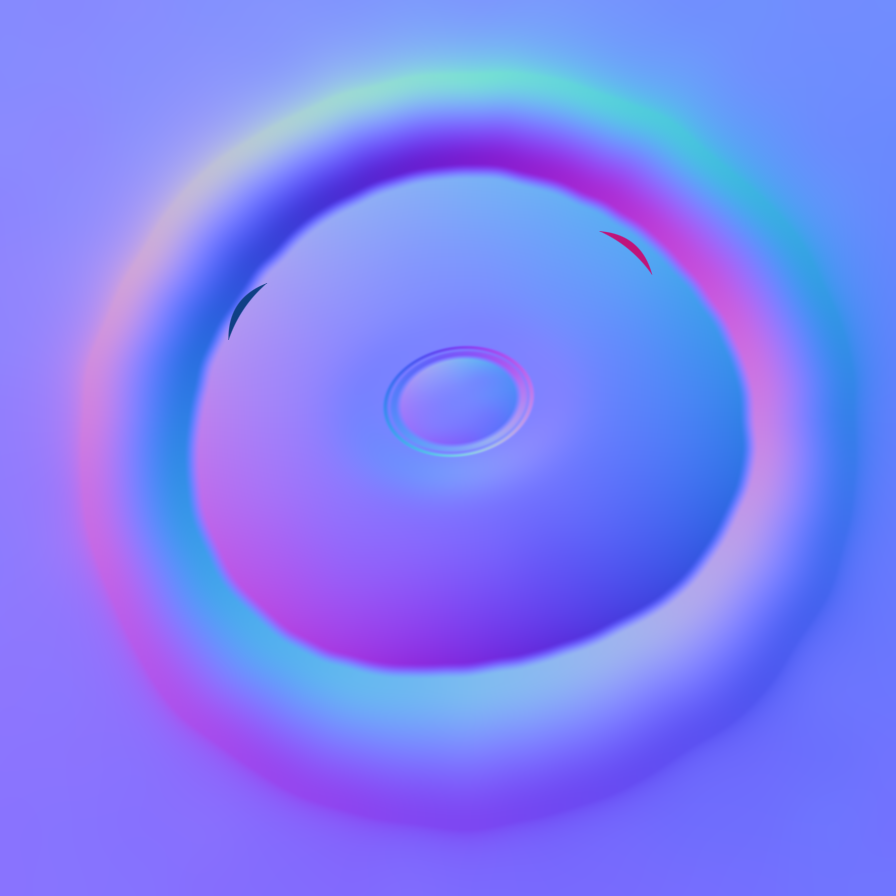
Write a three.js fragment shader that draws this texture map.

```glsl
varying vec2 vUv;

const vec2 CENTER = vec2(0.524, 0.530);
const vec2 EYE_CENTER = vec2(0.512, 0.552);
const vec2 EYE_AXES = vec2(0.083, 0.060);
const float EYE_TILT = 0.17;
const float LENS_EDGE = 0.81;
const float CREASE_SOFTNESS = 0.010;
const float RIM_WOBBLE = 0.010;
const float CREASE_WOBBLE = 0.004;
const float GRAIN = 0.035;
const vec3 LEFT_SLIT_COLOR = vec3(0.06, 0.25, 0.52);
const vec3 RIGHT_SLIT_COLOR = vec3(0.75, 0.08, 0.48);

float hash(vec2 p) {
  return fract(sin(dot(p, vec2(127.1, 311.7))) * 43758.55);
}

float noise(vec2 p) {
  vec2 i = floor(p);
  vec2 f = fract(p);
  f = f * f * (3.0 - 2.0 * f);
  return mix(mix(hash(i), hash(i + vec2(1.0, 0.0)), f.x),
             mix(hash(i + vec2(0.0, 1.0)), hash(i + 1.0), f.x), f.y);
}

float bell(float x, float width) {
  return exp(-x * x / (width * width));
}

// Uneven round outlines, as low harmonics of the angle
float creaseRadius(float a) {
  return 0.294 - 0.003 * cos(a) - 0.007 * sin(a) + 0.016 * cos(2.0 * a)
       + 0.007 * sin(2.0 * a) + 0.005 * cos(3.0 * a) - 0.008 * sin(3.0 * a);
}

float rimRadius(float a) {
  return 0.426 - 0.0015 * cos(a) - 0.0315 * sin(a) + 0.006 * cos(2.0 * a)
       + 0.004 * sin(2.0 * a) + 0.002 * cos(3.0 * a);
}

// Outward slope of the dome, the raised ring and the surrounding plane
float bodySlope(vec2 p) {
  float r = length(p);
  float a = atan(p.y, p.x);
  vec2 dir = p / max(r, 1e-4);
  float crease = creaseRadius(a) + CREASE_WOBBLE * (noise(dir * 9.0 + 20.0) - 0.5);
  float rim = rimRadius(a) + RIM_WOBBLE * (noise(dir * 7.0 + 40.0) - 0.5);

  float dome = (0.56 - 0.15 * dir.y + 0.04 * dir.x) * pow(r / crease, 1.7);
  float t = (r - crease) / (rim - crease);
  float innerTilt = 0.61 + 0.15 * dir.y;
  float outerTilt = 0.59 + 0.14 * dir.y - 0.05 * dir.x;
  float ring = mix(-innerTilt, outerTilt, smoothstep(0.1, 0.98, t));

  float away = max(r - rim, 0.0);
  float falloff = mix(0.014, 0.034, smoothstep(-0.7, 0.8, dir.y));
  float plain = 0.12 + 0.13 * exp(-away / 0.08);
  float outside = plain + (outerTilt - 0.25) * exp(-away / falloff);

  float slope = mix(min(dome, 0.75), ring,
                    smoothstep(-CREASE_SOFTNESS, CREASE_SOFTNESS, r - crease));
  return mix(slope, outside, smoothstep(-0.006, 0.006, r - rim));
}

// Small lens set in a tilted oval socket
vec2 addEye(vec2 tilt, vec2 p) {
  float c = cos(EYE_TILT);
  float s = sin(EYE_TILT);
  vec2 q = vec2(c * p.x + s * p.y, c * p.y - s * p.x) / EYE_AXES;
  float e = length(q);
  vec2 dir = p / max(length(p), 1e-4);

  float halo = (0.14 - 0.10 * dir.y) * bell(e - 1.35, 0.5);
  tilt -= dir * halo;

  float lens = (0.34 + 0.13 * dir.y) * pow(e / LENS_EDGE, 1.6);
  float socket = -0.30 - 0.16 * max(dir.x, 0.0);
  float inside = mix(lens, socket, smoothstep(LENS_EDGE - 0.06, LENS_EDGE + 0.06, e));
  inside += 0.22 * bell(e - 0.94, 0.03);
  vec2 eyeTilt = dir * inside;
  eyeTilt += 0.12 * (noise(q * 2.6 + 7.0) - 0.5) * vec2(0.6, 1.0);
  tilt = mix(tilt, eyeTilt, 1.0 - smoothstep(0.96, 1.01, e));
  return tilt - dir * 0.42 * bell(e - 1.0, 0.026);
}

// Tapered crescent bulging to the left of the chord from a to b
float crescent(vec2 p, vec2 a, vec2 b) {
  float len = length(b - a);
  vec2 along = (b - a) / len;
  vec2 q = p - a;
  float u = dot(q, along) / len;
  float v = dot(q, vec2(-along.y, along.x));
  float arch = 4.0 * u * (1.0 - u);
  float d = max(abs(v - 0.0095 * arch) - 0.0042 * arch, -arch);
  float span = step(0.0, u) * step(u, 1.0);
  return span * (1.0 - smoothstep(-0.001, 0.001, d));
}

void main() {
  vec2 p = vUv - CENTER;
  vec2 tilt = normalize(p + 1e-5) * bodySlope(p);
  vec2 grain = vec2(noise(vUv * 13.0), noise(vUv * 13.0 + 50.0)) - 0.5;
  tilt += GRAIN * grain;
  tilt = addEye(tilt, vUv - EYE_CENTER);

  // Pack the tilt as a surface normal, with x mirrored
  tilt *= min(1.0, 0.92 / max(length(tilt), 1e-4));
  vec3 normal = vec3(-tilt.x, tilt.y, sqrt(1.0 - dot(tilt, tilt)));
  vec3 color = 0.5 + 0.5 * normal;
  color.r -= 0.015;

  color = mix(color, LEFT_SLIT_COLOR, crescent(vUv, vec2(0.255, 0.620), vec2(0.298, 0.684)));
  color = mix(color, RIGHT_SLIT_COLOR, crescent(vUv, vec2(0.669, 0.742), vec2(0.728, 0.693)));
  gl_FragColor = vec4(color, 1.0);
}
```
